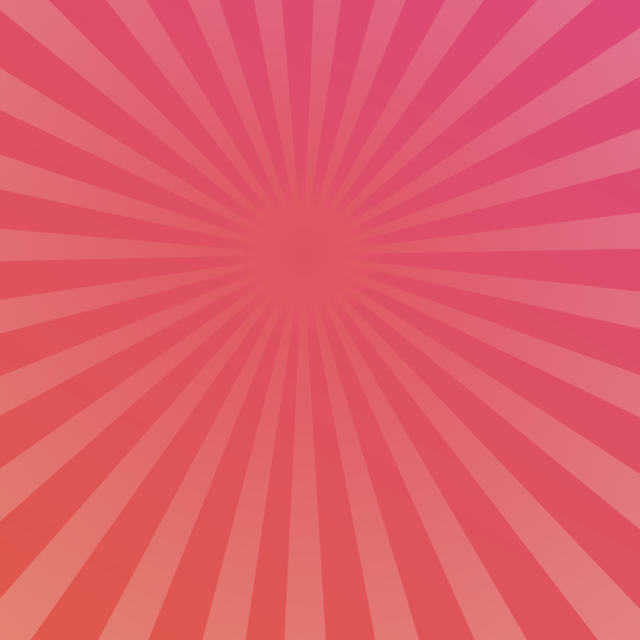
Give the GLSL for this background, as a three.js fragment shader.

```glsl
varying vec2 vUv;

// Coverage of the light rays; the sweep starts inside a dark gap, which is narrower than the others
float rayMask(vec2 p, float radius) {
  float sweep = mod(degrees(atan(p.y, p.x)) - 264.0, 360.0);
  float spacing = 13.39;
  float offset = mod(sweep - 6.35 + 0.5 * spacing, spacing) - 0.5 * spacing;
  float edge = radians(abs(offset) - 3.07) * radius;
  return 1.0 - smoothstep(-0.0013, 0.0013, edge);
}

// Diagonal blend from orange-red at lower left to pink at upper right
vec3 backdrop(vec2 uv) {
  return vec3(0.878, 0.345, 0.294)
    + uv.x * vec3(-0.004, -0.020, 0.070)
    + uv.y * vec3(-0.008, -0.040, 0.110);
}

void main() {
  vec2 p = vUv - vec2(0.473, 0.602);
  float radius = length(p);
  vec3 base = backdrop(vUv);

  // Rays are warm near the hub and turn to pale cream outward
  float warmth = 0.4 * (1.0 - smoothstep(0.0, 0.4, radius));
  vec3 rayColor = mix(base, vec3(0.880, 0.360, 0.340), warmth);
  rayColor = mix(rayColor, vec3(0.93, 0.87, 0.78), 0.42 * radius);

  // The rays merge into a soft disc at the hub
  float separation = smoothstep(0.05, 0.14, radius);
  float coverage = mix(1.0, rayMask(p, radius), separation);

  gl_FragColor = vec4(mix(base, rayColor, coverage), 1.0);
}
```
